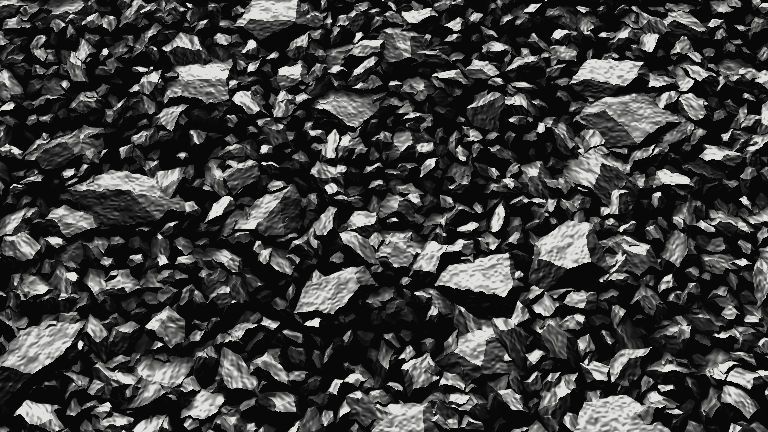
Give the GLSL for this texture, as a Shadertoy shader.

```glsl
// A bed of dark, angular slate chips lit from above.
#define LAYERS 3
#define FACETS 6
#define BIG_CELL 0.155     // grid pitch of the largest stones
#define CELL_RATIO 0.5     // pitch of each layer relative to the one before
#define LIFT 0.045         // random height of stones in the pile
#define SHADOW_REACH 0.015
#define ROUGHNESS 0.75
#define EXPOSURE 1.12
#define BLACK 0.03
#define LIGHT vec3(-0.19, 0.73, 0.66)

// Visible surface so far, and the height found toward the light
struct Hit { float height; vec2 slope; vec2 local; float facing; float tone; float above; };

// Integer hash giving three values in 0..1
vec3 hash3(ivec3 seed) {
    uvec3 v = uvec3(seed) * 1664525u + 1013904223u;
    v.x += v.y * v.z; v.y += v.z * v.x; v.z += v.x * v.y;
    v ^= v >> 16u;
    v.x += v.y * v.z; v.y += v.z * v.x; v.z += v.x * v.y;
    return vec3(v) * exp2(-32.0);
}

float hash1(vec2 p) {
    vec3 q = fract(p.xyx * 0.1031);
    q += dot(q, q.yzx + 33.33);
    return fract((q.x + q.y) * q.z);
}

float noise(vec2 p) {
    vec2 i = floor(p), f = p - i;
    f = f * f * (3.0 - 2.0 * f);
    vec2 e = vec2(0.0, 1.0);
    return mix(mix(hash1(i), hash1(i + e.yx), f.x),
               mix(hash1(i + e), hash1(i + e.yy), f.x), f.y);
}

// Layered slate grain, stretched along the stone
float grain(vec2 p) {
    p *= vec2(48.0, 85.0);
    return 0.6 * noise(p) + 0.4 * noise(p * 2.7 + 7.0);
}

// Convex faceted stone, blended in where it rises above the pile
void addStone(vec2 p, ivec2 id, int layer, float cell, float pixel, inout Hit hit) {
    vec3 place = hash3(ivec3(id, layer * 2));
    float share = layer == 0 ? 0.3 : layer == 1 ? 0.8 : 1.0;
    if (fract(place.z * 57.0) > share) return;

    vec2 d = p - (vec2(id) + 0.15 + 0.7 * place.xy) * cell;
    float size = cell * mix(0.5, 0.82, place.z);
    float reach = 1.2 * size + SHADOW_REACH;
    if (dot(d, d) > reach * reach) return;

    vec3 look = hash3(ivec3(id, layer * 2 + 1));
    vec3 kind = fract(look * 61.7 + place.yzx);
    float angle = (kind.x - 0.47) * (layer == 0 ? 1.5 : 2.7);
    float c = cos(angle), s = sin(angle);
    mat2 turn = mat2(c, -s, s, c);
    vec2 squash = vec2(1.0, mix(0.48, 0.8, look.z));
    vec2 local = turn * d;
    vec2 q = local / (size * squash);
    vec2 lightward = q + turn * LIGHT.xy * SHADOW_REACH / (size * squash);

    // The lowest plane at each point forms the visible facet
    vec2 slope = (look.xy - 0.5) * vec2(0.7, 0.8);
    float h = 0.5 + dot(slope, q);
    float h2 = 0.5 + dot(slope, lightward);
    for (int i = 0; i < FACETS; i++) {
        vec3 r = fract(look.yzx * (13.7 * float(i) + 5.3));
        float a = (float(i) + 0.8 * r.x) * 6.2832 / float(FACETS);
        vec2 n = vec2(cos(a), sin(a));
        float steep = mix(0.5, 2.6, r.z), edge = mix(0.6, 0.93, r.y);
        float side = (edge - dot(q, n)) * steep;
        if (side < h) { h = side; slope = -n * steep; }
        h2 = min(h2, (edge - dot(lightward, n)) * steep);
    }

    float lift = LIFT * kind.y;
    hit.above = max(hit.above, (lift + size * h2) * clamp(h2 * 9.0, 0.0, 1.0));
    float z = lift + size * h;
    vec2 grade = (slope / squash) * turn;
    float cover = clamp(size * h / (pixel * length(grade)) + 0.5, 0.0, 1.0);
    float contrast = length(grade - hit.slope) + 0.2;
    cover *= clamp((z - hit.height) / (pixel * contrast) + 0.5, 0.0, 1.0);
    if (cover <= 0.0) return;

    float tone = mix(0.55, 1.0, kind.z);
    if (layer < 2) tone = mix(tone, 1.0, 0.35);
    hit.height = mix(hit.height, z, cover);
    hit.slope = mix(hit.slope, grade, cover);
    hit.facing = mix(hit.facing, dot(normalize(vec3(-grade, 1.0)), LIGHT), cover);
    hit.tone = mix(hit.tone, tone, cover);
    if (cover > 0.5) hit.local = local + place.xy * 9.0;
}

void mainImage(out vec4 fragColor, in vec2 fragCoord) {
    float pixel = 1.0 / iResolution.y;
    vec2 p = (fragCoord - 0.5 * iResolution.xy) * pixel;

    // Smaller stones toward the far edge, with chipped outlines
    p *= 0.92 + 0.2 * p.y;
    p += 0.006 * (vec2(noise(p * 75.0 + 90.0), noise(p * 75.0 + 140.0)) - 0.5);
    p += 5.0;

    Hit hit = Hit(0.0, vec2(0.0), p, 0.0, 0.2, 0.0);
    float cell = BIG_CELL;
    for (int layer = 0; layer < LAYERS; layer++) {
        vec2 q = p + float(layer) * vec2(0.37, 0.23);
        ivec2 home = ivec2(floor(q / cell));
        for (int k = 0; k < 9; k++)
            addStone(q, home + ivec2(k % 3 - 1, k / 3 - 1), layer, cell, pixel, hit);
        cell *= CELL_RATIO;
    }

    // Rough facets under the light
    float g = grain(hit.local);
    float bump = g - grain(hit.local + vec2(0.0, 0.004));
    float lit = pow(max(hit.facing + ROUGHNESS * bump, 0.0), 1.6);
    lit *= hit.tone * mix(1.0, 2.0 * g, 0.45);

    // Cast shadow and dark gaps
    float shadow = smoothstep(0.0, 0.016, hit.above - hit.height - 0.8 * SHADOW_REACH);
    float open = smoothstep(0.01, 0.052, hit.height);
    lit *= mix(1.0, 0.12, shadow) * mix(0.15, 1.0, open);
    float gray = min(BLACK + EXPOSURE * lit, 0.88);
    fragColor = vec4(gray * vec3(1.0, 1.0, 0.995), 1.0);
}
```
